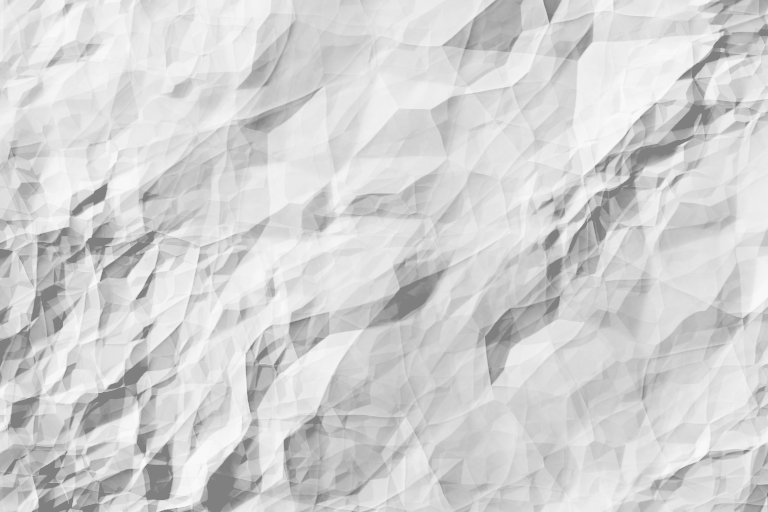
Write a Shadertoy shader that draws this texture.

```glsl
vec2 hash2(vec2 p) {
    return fract(sin(vec2(dot(p, vec2(127.1, 311.7)), dot(p, vec2(269.5, 183.3)))) * 43758.5453);
}

float noise(vec2 p) {
    vec2 i = floor(p), f = fract(p);
    f = f * f * f * (f * (f * 6.0 - 15.0) + 10.0);
    return mix(mix(hash2(i).x, hash2(i + vec2(1, 0)).x, f.x),
               mix(hash2(i + vec2(0, 1)).x, hash2(i + vec2(1, 1)).x, f.x), f.y);
}

// Flat facets around scattered seeds: the gap of squared distances is
// piecewise linear and zero on cell borders, where a thin fold is raised
float facets(vec2 p) {
    vec2 cell = floor(p), nearestCell = cell;
    float d1 = 9.0, d2 = 9.0;
    for (int y = -1; y <= 1; y++)
    for (int x = -1; x <= 1; x++) {
        vec2 c = cell + vec2(x, y);
        vec2 r = c + 0.08 + 0.84 * hash2(c) - p;
        float d = dot(r, r);
        if (d < d1) { d2 = d1; d1 = d; nearestCell = c; }
        else d2 = min(d2, d);
    }
    float gap = d2 - d1;
    float bulge = mix(-0.8, 1.0, hash2(nearestCell + 17.3).y);
    return gap * bulge + 0.035 * exp(-14.0 * gap);
}

// Long wandering fold along the middle level of a noise field
float fold(vec2 p, float sharpness) {
    return exp(-sharpness * abs(noise(p) - 0.5));
}

float paperHeight(vec2 p) {
    // Stretch along the rising diagonal and bend the creases
    vec2 q = mat2(0.60, -0.76, 0.72, 0.70) * p + 3.7;
    q += 0.07 * (vec2(noise(q * 3.5), noise(q * 3.5 + 41.0)) - 0.5);
    q += 0.010 * (vec2(noise(q * 19.0), noise(q * 19.0 + 23.0)) - 0.5);

    float crumpled = smoothstep(0.28, 0.72, noise(q * 3.1 + 8.0));
    float h = 0.60 * facets(q * 3.1) / 3.1;

    mat2 turn = mat2(0.8, -0.6, 0.6, 0.8);
    vec2 r = turn * q;
    h += 0.85 * facets(r * 6.3 + 5.0) / 6.3;
    r = turn * r;
    h += mix(0.30, 0.85, crumpled) * facets(r * 12.7 + 9.0) / 12.7;
    r = turn * r;
    h += mix(0.15, 0.75, crumpled) * facets(r * 25.0 + 2.0) / 25.0;

    h += 0.006 * fold(q * vec2(2.6, 4.2) + 6.0, 24.0);
    h += 0.004 * fold(q * vec2(8.0, 5.0) + 13.0, 14.0) * (0.3 + crumpled);
    return h;
}

void mainImage(out vec4 fragColor, in vec2 fragCoord) {
    vec2 p = fragCoord / iResolution.y;

    // Slope towards the light at the upper left
    vec2 toLight = normalize(vec2(-0.78, 0.62));
    vec2 e = 0.0018 * toLight;
    float slope = (paperHeight(p - e) - paperHeight(p + e)) / 0.0036;

    // Broad unevenness and the glare in the lit corner
    float light = slope + 1.3 * (noise(p * 2.4 + 4.0) - 0.5);
    vec2 corner = p - vec2(0.03, 0.98);
    light += 1.6 * exp(-9.0 * dot(corner, corner));

    // Fibre grain
    light += 0.12 * (noise(p * 170.0) - 0.5);

    // Compress highlights, limit the shadows
    light = clamp(light, -2.2, 3.2);
    float tone = 1.0 - 0.152 * exp(-0.54 * light);
    fragColor = vec4(vec3(tone), 1.0);
}
```
